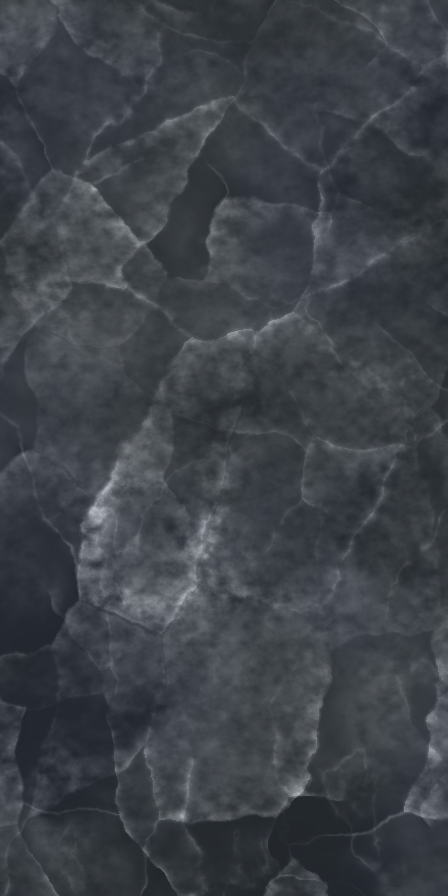
Write a WebGL 1 fragment shader that draws this texture.

```glsl
precision highp float;
// Dark slate-blue marble: cloudy overlapping plates edged by pale broken veins.
uniform vec2 u_resolution;

float hash(vec2 p) {
  vec3 q = fract(vec3(p.xyx) * 0.1031);
  q += dot(q, q.yzx + 33.33);
  return fract((q.x + q.y) * q.z);
}

vec2 hash2(vec2 p) {
  return vec2(hash(p + 17.3), hash(p + 71.9));
}

float noise(vec2 p) {
  vec2 i = floor(p), f = fract(p);
  f = f * f * (3.0 - 2.0 * f);
  return mix(mix(hash(i), hash(i + vec2(1, 0)), f.x),
             mix(hash(i + vec2(0, 1)), hash(i + vec2(1, 1)), f.x), f.y);
}

float fbm(vec2 p) {
  float sum = 0.0, gain = 0.5;
  for (int i = 0; i < 6; i++) {
    sum += gain * noise(p);
    p = mat2(1.6, 1.2, -1.2, 1.6) * p + 9.7;
    gain *= 0.5;
  }
  return sum;
}

vec2 fbm2(vec2 p) {
  return vec2(fbm(p), fbm(p + 43.7)) - 0.5;
}

mat2 turn(float angle) {
  return mat2(cos(angle), sin(angle), -sin(angle), cos(angle));
}

// Voronoi plates: x = distance to the border, yz = cell identity.
vec3 plates(vec2 p) {
  vec2 home = floor(p), nearest = vec2(0.0), cell = home;
  float best = 9.0;
  for (int y = -1; y <= 1; y++) {
    for (int x = -1; x <= 1; x++) {
      vec2 c = home + vec2(x, y);
      vec2 r = c + hash2(c) - p;
      if (dot(r, r) < best) {
        best = dot(r, r);
        nearest = r;
        cell = c;
      }
    }
  }
  float border = 9.0;
  for (int y = -2; y <= 2; y++) {
    for (int x = -2; x <= 2; x++) {
      vec2 c = cell + vec2(x, y);
      vec2 r = c + hash2(c) - p;
      vec2 gap = r - nearest;
      if (dot(gap, gap) > 0.0001)
        border = min(border, dot(0.5 * (r + nearest), normalize(gap)));
    }
  }
  return vec3(border, cell);
}

// Light of one plate layer: one-sided rim glow or shade plus the border vein.
float plateLight(vec2 p, float strength, float broken, float texture) {
  vec3 plate = plates(p);
  float side = hash(plate.yz + 8.0);
  float edge = smoothstep(0.0, 0.02, plate.x);
  float rim = edge * (side - 0.38) * (0.12 + 0.2 * strength) * exp(-plate.x * 5.5);
  float vein = (0.03 + 0.2 * broken) * (0.15 + 0.85 * side)
             * exp(-plate.x * mix(65.0, 38.0, broken));
  return (rim + vein) * texture;
}

void main() {
  vec2 p = gl_FragCoord.xy / u_resolution.x;
  vec2 bend = p + 0.24 * fbm2(p * 2.1 + 4.0) + 0.045 * fbm2(p * 10.0);

  // Soft clouds, mottling and fine mineral grain
  float cloud = smoothstep(0.3, 0.74, fbm(bend * 2.0 + 21.0));
  float mottle = fbm(p * vec2(10.0, 12.0) + 2.0 * fbm2(p * 5.0));
  float grain = fbm(p * vec2(42.0, 50.0) + 7.0) - 0.49;
  float value = 0.163 + 0.11 * cloud + 0.12 * (mottle - 0.48);
  float texture = max(0.0, 0.95 + 1.6 * (mottle - 0.48) + 1.8 * grain);

  // Tall main plates, then slanted slivers crossing them in some regions
  float patches = smoothstep(0.38, 0.62, fbm(p * 2.6 + 60.0));
  float broken = smoothstep(0.38, 0.62, fbm(p * 3.6 + 31.0));
  value += plateLight(turn(0.3) * bend * vec2(3.7, 2.4) + 5.0, patches, broken, texture);
  float sparse = smoothstep(0.42, 0.56, fbm(p * 2.9 + 83.0));
  float crossed = smoothstep(0.4, 0.64, fbm(p * 4.0 + 15.0));
  value += 0.75 * sparse
         * plateLight(turn(-0.6) * bend * vec2(4.6, 3.2) + 37.0, patches, crossed, texture);

  // Long hairlines and milky smears
  float thread = abs(fbm(bend * vec2(2.4, 1.8) + 90.0) - 0.5);
  value += 0.07 * exp(-thread * 130.0) * texture
         * smoothstep(0.4, 0.6, fbm(p * 4.0 + 12.0));
  float milk = smoothstep(0.48, 0.76, fbm(bend * 4.0 + 70.0));
  value += 0.1 * milk * patches * texture;

  // Grain shows most where the stone is pale
  value += grain * (0.08 + 0.45 * max(0.0, value - 0.16));
  value = 0.15 + 0.5 * (value - 0.15 + sqrt(pow(value - 0.15, 2.0) + 0.0008));

  // Cool grey tint, bluer in some of the dark areas
  float blue = smoothstep(0.35, 0.65, fbm(p * 2.8 + 50.0));
  vec3 tint = vec3(-0.016, 0.002, 0.02) + blue * vec3(-0.003, -0.003, 0.012);
  gl_FragColor = vec4(value + tint, 1.0);
}
```
